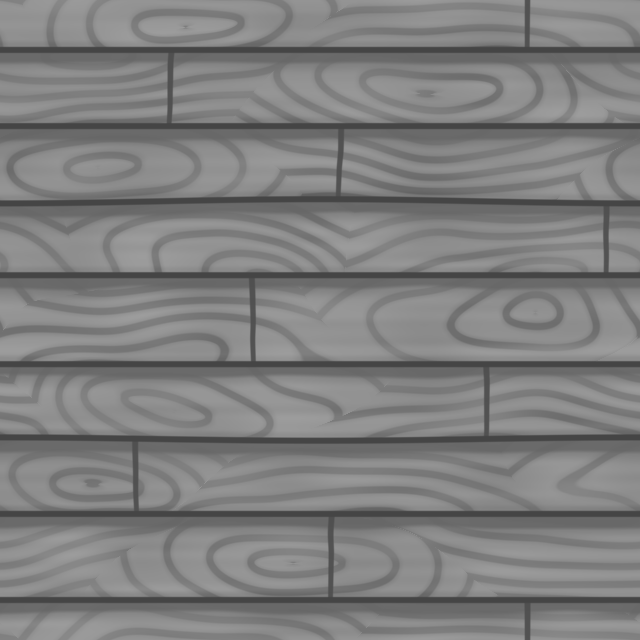
This texture is drawn by a WebGL 2 fragment shader. Its source:

```glsl
#version 300 es
precision highp float;

uniform vec2 u_resolution;
out vec4 outColor;

const float TAU = 6.2831853;
const int PLANKS = 8;
const float GAP_TONE = 0.27;
const float SEAM_TONE = 0.31;
const float SHADOW_TONE = 0.40;
const float WOOD_TONE = 0.575;
const float GAP_HALF_WIDTH = 0.0047;
const float SEAM_HALF_WIDTH = 0.0042;
const float RING_DENSITY = 36.0;

// Lower edge, seam position and main knot (x, height within plank), top down
const float EDGES[8] = float[](0.922, 0.803, 0.6855, 0.570, 0.431, 0.314, 0.197, 0.0625);
const float SEAMS[8] = float[](0.824, 0.266, 0.531, 0.947, 0.395, 0.760, 0.212, 0.517);
const vec2 KNOTS[8] = vec2[](
    vec2(0.28, 0.30), vec2(0.668, 0.52), vec2(0.156, 0.43), vec2(0.36, -0.05),
    vec2(0.79, 0.46), vec2(0.30, 0.40), vec2(0.12, 0.46), vec2(0.465, 0.40));

float hash(vec2 p) {
    return fract(sin(dot(p, vec2(127.1, 311.7))) * 43758.5453);
}

// Value noise that repeats across the canvas; cells.x must be whole
float noise(vec2 p, vec2 cells) {
    vec2 q = p * cells;
    vec2 i = floor(q);
    vec2 f = fract(q);
    f = f * f * (3.0 - 2.0 * f);
    float x0 = mod(i.x, cells.x);
    float x1 = mod(i.x + 1.0, cells.x);
    float low = mix(hash(vec2(x0, i.y)), hash(vec2(x1, i.y)), f.x);
    float high = mix(hash(vec2(x0, i.y + 1.0)), hash(vec2(x1, i.y + 1.0)), f.x);
    return mix(low, high, f.y);
}

float fade(float from, float to, float x) {
    return 1.0 - smoothstep(from, to, x);
}

// Signed horizontal offset on the repeating canvas
float wrapOffset(float dx) {
    return fract(dx + 0.5) - 0.5;
}

// Height of a gap between planks; two of them bow slightly
float edgeHeight(int i, float x) {
    float bow = i == 2 ? -0.0033 : (i == 5 ? 0.0026 : 0.0);
    return EDGES[i] + bow * cos(TAU * x);
}

float ringDistance(vec2 p, vec2 center, float stretch) {
    return length(vec2(wrapOffset(p.x - center.x) / stretch, p.y - center.y));
}

// Growth ring field: a knot inside the plank and broad arches from its rim
float ringField(vec2 p, vec2 knot, vec2 arch) {
    vec2 bend = vec2(noise(p, vec2(5.0, 9.0)), noise(p + 7.0, vec2(6.0, 11.0))) - 0.5;
    vec2 q = p + bend * vec2(0.11, 0.035);
    float rings = min(ringDistance(q, knot, 2.5), ringDistance(q, arch, 4.2) + 0.008);
    return rings * RING_DENSITY + 0.9 * noise(p + 3.0, vec2(7.0, 10.0));
}

// Soft brushed stroke of even width along each ring
float grainStroke(vec2 p, vec2 knot, vec2 arch) {
    const float STEP = 0.001;
    float f = ringField(p, knot, arch);
    vec2 slope = vec2(ringField(p + vec2(STEP, 0.0), knot, arch) - f,
                      ringField(p + vec2(0.0, STEP), knot, arch) - f) / STEP;
    float d = abs(fract(f) - 0.5) / max(length(slope), 10.0);
    float pressure = mix(0.45, 1.1, noise(p + 11.0, vec2(8.0, 14.0)));
    return pressure * (0.65 * fade(0.0038, 0.0072, d) + 0.35 * fade(0.004, 0.014, d));
}

float woodTone(vec2 p, float top, float bottom, vec2 knot, vec2 arch) {
    float streak = noise(p, vec2(4.0, 75.0)) - 0.5;
    float patchTone = noise(p + 5.0, vec2(9.0, 16.0)) - 0.5;
    float tone = WOOD_TONE + 0.04 * streak + 0.06 * patchTone;
    tone -= 0.125 * grainStroke(p, knot, arch);

    // Layered shade under the upper gap, fainter above the lower one
    float depth = top - p.y + 0.008 * patchTone;
    float shade = 0.5 * fade(0.016, 0.024, depth) + 0.4 * fade(0.018, 0.042, depth);
    tone = mix(tone, SHADOW_TONE, shade);
    return tone - 0.04 * fade(0.008, 0.017, p.y - bottom);
}

void main() {
    vec2 p = gl_FragCoord.xy / u_resolution;
    float pixel = 1.0 / min(u_resolution.x, u_resolution.y);

    // Find the plank; the first one wraps over the canvas top
    if (p.y < edgeHeight(PLANKS - 1, p.x)) p.y += 1.0;
    int id = 0;
    for (int i = 0; i < PLANKS - 1; i++) {
        if (p.y < edgeHeight(i, p.x)) id = i + 1;
    }
    float top = id == 0 ? edgeHeight(PLANKS - 1, p.x) + 1.0 : edgeHeight(id - 1, p.x);
    float bottom = edgeHeight(id, p.x);
    float height = top - bottom;
    float random = hash(vec2(float(id), 4.0));

    vec2 knot = vec2(KNOTS[id].x, bottom + KNOTS[id].y * height);
    float rim = random < 0.5 ? -0.1 : 1.05;
    vec2 arch = vec2(knot.x + 0.4 + 0.1 * random, bottom + rim * height);
    float tone = woodTone(p, top, bottom, knot, arch);

    // Hand drawn seam, leaning a little
    float v = (p.y - bottom) / height;
    float lean = 0.008 * (random - 0.3) * (v - 0.5) + 0.002 * (noise(p, vec2(3.0, 30.0)) - 0.5);
    float seam = abs(wrapOffset(p.x - SEAMS[id] - lean));
    float seamWidth = SEAM_HALF_WIDTH + 0.001 * (v - 0.5);
    tone = mix(tone, SEAM_TONE, 0.95 * fade(seamWidth - pixel, seamWidth + pixel, seam));

    // Dark gaps between planks
    float gap = min(top - p.y, p.y - bottom);
    tone = mix(tone, GAP_TONE, fade(GAP_HALF_WIDTH - pixel, GAP_HALF_WIDTH + pixel, gap));
    outColor = vec4(vec3(tone), 1.0);
}
```
